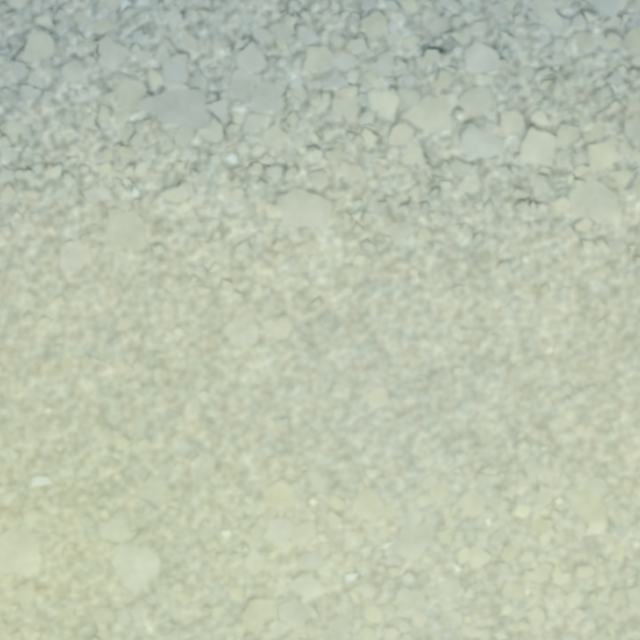
Reproduce this texture procedurally as a Shadertoy shader.

```glsl
// Draws pale, softly focused gravel: fine grit between bands of blunt stones.
#define GRIT_SCALE 58.0
#define GRIT_CONTRAST 0.088
#define MOTTLE_CONTRAST 0.065
#define CREVICE_DEPTH 0.17
#define EDGE_SOFTNESS 0.0046
#define FINEST_CELLS 58.0
#define LAYER_RATIO 0.58
#define STONE_LIFT 0.032
#define TINT_SPREAD 0.036
#define FAR_COLOR vec3(0.645, 0.695, 0.668)
#define MID_COLOR vec3(0.738, 0.768, 0.690)
#define NEAR_COLOR vec3(0.768, 0.797, 0.702)

const float TAU = 6.2831853;

vec2 hash22(vec2 p) {
    vec3 q = fract(p.xyx * vec3(0.1031, 0.1030, 0.0973));
    q += dot(q, q.yzx + 33.33);
    return fract((q.xx + q.yz) * q.zy);
}

float cornerSlope(vec2 cell, vec2 offset) {
    float angle = TAU * hash22(cell).x;
    return dot(vec2(cos(angle), sin(angle)), offset);
}

float gradientNoise(vec2 p) {
    vec2 i = floor(p), f = fract(p);
    vec2 u = f * f * f * (f * (f * 6.0 - 15.0) + 10.0);
    vec2 e = vec2(1.0, 0.0);
    float low = mix(cornerSlope(i, f), cornerSlope(i + e, f - e), u.x);
    float high = mix(cornerSlope(i + e.yx, f - e.yx), cornerSlope(i + 1.0, f - 1.0), u.x);
    return mix(low, high, u.y);
}

// Rounded polygon with unevenly turned sides; negative inside
float stoneDistance(vec2 d, float radius, vec2 seed) {
    float sum = 0.0;
    for (int k = 0; k < 5; k++) {
        vec2 h = hash22(seed + float(k) * 7.3);
        float angle = (float(k) + 0.7 * h.x) * TAU / 5.0 + seed.x;
        float side = dot(d, vec2(cos(angle), sin(angle))) - radius * mix(0.62, 1.1, h.y);
        sum += exp(22.0 * side);
    }
    return log(sum) / 22.0;
}

// Share of coarse stones: dense far band, looser near band
float coarseness(vec2 p) {
    float farBand = smoothstep(0.54, 0.76, p.y);
    float nearBand = smoothstep(0.31, 0.17, p.y) * mix(0.4, 0.95, smoothstep(0.25, 0.5, p.x));
    return max(farBand, nearBand);
}

vec3 groundColor(vec2 p) {
    vec3 color = mix(NEAR_COLOR, MID_COLOR, smoothstep(0.1, 0.55, p.y));
    color = mix(color, FAR_COLOR, smoothstep(0.52, 1.05, p.y));
    color += gradientNoise(p * 3.0 + 4.7) * vec3(0.035, 0.025, 0.0);
    float warmCorner = smoothstep(0.5, 0.0, length(p - vec2(0.15, 0.2)));
    return color + warmCorner * vec3(0.008, 0.004, -0.025);
}

vec3 addStones(vec3 color, vec2 p, float cells, float layer) {
    // Slight bending breaks up the outlines
    vec2 bend = vec2(gradientNoise(p * 34.0 + 8.0), gradientNoise(p * 34.0 + 63.0));
    vec2 q = (p + 0.006 * bend) * cells, home = floor(q);
    float soft = EDGE_SOFTNESS * cells;
    float patchy = smoothstep(-0.2, 0.4, gradientNoise(p * 17.0 + 31.0 * layer));
    for (int y = -1; y <= 1; y++)
    for (int x = -1; x <= 1; x++) {
        vec2 cell = home + vec2(x, y);
        vec2 seed = cell + 91.0 * layer;
        vec2 place = hash22(seed + 3.1), trait = hash22(seed + 17.9), tint = hash22(seed + 41.3);
        vec2 center = cell + 0.5 + (place - 0.5) * 0.6;
        float coarse = coarseness(center / cells);
        float chance = mix(0.16 / (1.0 + 4.0 * layer), 0.50 - 0.06 * layer, coarse);
        if (trait.x > chance) continue;

        vec2 d = q - center;
        d.y *= 1.1;
        float dist = stoneDistance(d, mix(0.24, 0.46, trait.y), seed);
        float cover = smoothstep(soft, -soft, dist);

        // Broken dark gap along the upper rim, strongest in the far band
        float upward = 0.4 + 0.6 * d.y / (length(d) + 0.05);
        float depth = CREVICE_DEPTH * mix(0.35, 1.0, smoothstep(0.3, 0.78, p.y));
        float gap = smoothstep(0.08 + 1.7 * soft, 0.0, dist) * upward * patchy;
        color -= depth * gap * (1.0 - cover) * vec3(1.0, 0.97, 0.90);

        // Cream to cool stone faces with a rare pale glint
        vec3 face = groundColor(center / cells) + STONE_LIFT;
        face += (tint.x - 0.4) * TINT_SPREAD * vec3(1.3, 0.9, -0.4);
        face += (tint.y - 0.5) * TINT_SPREAD * 1.4;
        face += step(0.98, tint.y) * step(layer, 1.5) * vec3(0.04, 0.06, 0.09);
        face += 0.05 * gradientNoise(p * 22.0 + seed) - 0.03 * d.y;
        color = mix(color, face, cover * mix(0.75, 0.92, coarse));
    }
    return color;
}

void mainImage(out vec4 fragColor, in vec2 fragCoord) {
    vec2 p = fragCoord / iResolution.y;
    vec3 color = groundColor(p);
    float far = smoothstep(0.45, 0.8, p.y);

    // Fine grit in slanted, uneven grains
    vec2 slanted = mat2(0.87, -0.5, 0.5, 0.87) * p;
    float grit = gradientNoise(slanted * GRIT_SCALE * vec2(0.85, 1.15));
    grit += 0.7 * gradientNoise(p.yx * GRIT_SCALE * 1.55 + 13.0);
    color += GRIT_CONTRAST * mix(0.85, 1.5, far) * grit;

    // Broader mottling and faint colour changes
    float mottle = gradientNoise(slanted * 27.0 + 51.0) + 0.7 * gradientNoise(p * 11.0 + 19.0);
    color += MOTTLE_CONTRAST * mix(0.65, 1.2, far) * mottle;
    color += 0.022 * gradientNoise(p * 32.0 + 27.0) * vec3(1.0, 0.0, -0.8);

    // Stones from small to large
    float cells = FINEST_CELLS;
    for (int i = 0; i < 4; i++) {
        color = addStones(color, p, cells, float(i));
        cells *= LAYER_RATIO;
    }

    // Soft light falloff and a last trace of grain over the stones
    color += 0.018 * gradientNoise(slanted * 70.0 + 5.0);
    vec2 uv = fragCoord / iResolution.xy - 0.5;
    color *= 1.01 - 0.06 * dot(uv, uv);
    fragColor = vec4(clamp(color, 0.0, 1.0), 1.0);
}
```
